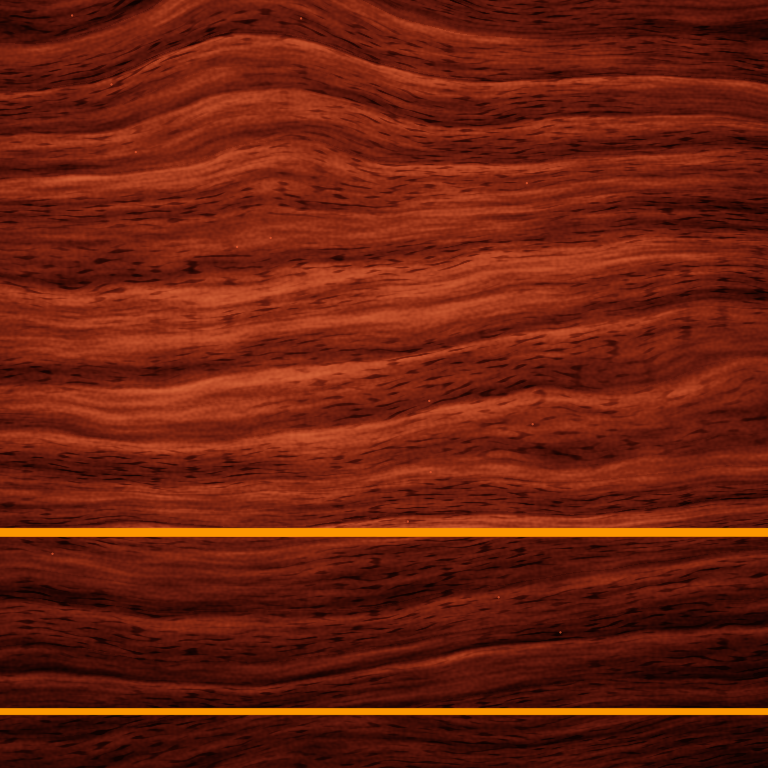
This texture is drawn by a three.js fragment shader. Its source:

```glsl
// Polished red-brown wood grain with a soft vignette, crossed by two orange bars.
varying vec2 vUv;

const vec3 UMBER    = vec3(0.14, 0.02, 0.01);
const vec3 MAHOGANY = vec3(0.26, 0.05, 0.02);
const vec3 RUSSET   = vec3(0.39, 0.10, 0.05);
const vec3 SIENNA   = vec3(0.53, 0.16, 0.07);
const vec3 COPPER   = vec3(0.70, 0.27, 0.14);
const vec3 ORANGE   = vec3(0.99, 0.59, 0.0);

// Lower and upper edge of each bar
const vec2 LOW_BAR  = vec2(0.069, 0.078);
const vec2 HIGH_BAR = vec2(0.301, 0.3125);

float hash(vec2 p) {
  return fract(sin(dot(p, vec2(127.1, 311.7))) * 43758.55);
}

vec2 gradientAt(vec2 cell) {
  float angle = 6.28318 * hash(cell);
  return vec2(cos(angle), sin(angle));
}

// Gradient noise, about -0.7 to 0.7
float noise(vec2 p) {
  vec2 i = floor(p);
  vec2 f = p - i;
  vec2 u = f * f * f * (f * (f * 6.0 - 15.0) + 10.0);
  vec2 e = vec2(1.0, 0.0);
  float a = dot(gradientAt(i), f);
  float b = dot(gradientAt(i + e.xy), f - e.xy);
  float c = dot(gradientAt(i + e.yx), f - e.yx);
  float d = dot(gradientAt(i + e.xx), f - e.xx);
  return mix(mix(a, b, u.x), mix(c, d, u.x), u.y);
}

float bell(float x, float center, float width) {
  float d = (x - center) / width;
  return exp(-d * d);
}

// Height across the fibres: constant along each grain line
float grainHeight(vec2 p, float plank) {
  float arch = 0.11 * bell(p.x, 0.34, 0.2) * smoothstep(0.6, 1.0, p.y);
  float lift = 0.10 * smoothstep(0.4, 1.1, p.x) * bell(p.y, 0.62, 0.2);
  float tilt = 0.09 * p.x * (1.0 - smoothstep(0.25, 0.4, p.y));
  vec2 q = p + vec2(plank * 5.3, plank * 2.7);
  float warp = 0.06 * noise(q * vec2(2.2, 2.6))
             + 0.018 * noise(q * vec2(5.0, 8.0) + 17.0)
             + 0.005 * noise(q * vec2(13.0, 17.0) + 41.0);
  return p.y - arch - lift - tilt + warp + plank * 3.7;
}

// Growth rings: fade up slowly, then drop to dark at a crisp edge
float rings(float height, float density, float edge) {
  float r = height * density + 1.1 * noise(vec2(density, height * density * 0.43));
  float f = fract(r);
  float strength = mix(0.35, 1.3, hash(vec2(floor(r), density)));
  return strength * (f * (1.0 - smoothstep(1.0 - edge, 1.0, f)) - 0.43);
}

// Long streaks, short dark pores and dusty speckle
float fibres(vec2 p, float height) {
  float broad = noise(vec2(p.x * 2.5, height * 26.0));
  float streak = noise(vec2(p.x * 6.0, height * 75.0));
  float thread = noise(vec2(p.x * 16.0, height * 160.0));
  float dash = noise(vec2(p.x * 42.0, height * 250.0));
  float pores = smoothstep(0.08, 0.45, dash) * smoothstep(-0.4, 0.35, -broad);
  float dust = noise(p * vec2(170.0, 230.0));
  return 1.1 * broad + 1.1 * streak + 0.95 * thread
       - 1.5 * pores + 0.2 - 0.3 * dash + 0.5 * dust;
}

// Base brightness in palette steps: glow above, darker planks below
float lighting(vec2 p, float plank) {
  vec2 d = p - vec2(0.45, 0.6);
  float glow = 2.95 - dot(d * d, vec2(4.0, 5.0));
  float panel = mix(0.75, 1.9, (p.y - LOW_BAR.y) / (HIGH_BAR.x - LOW_BAR.y));
  float shade = plank < 1.5 ? panel : 0.85;
  return plank < 0.5 ? glow : shade - 2.0 * d.x * d.x;
}

vec3 woodColor(float tone) {
  vec3 c = UMBER * mix(0.45, 1.0, clamp(tone + 1.0, 0.0, 1.0));
  c = mix(c, MAHOGANY, clamp(tone, 0.0, 1.0));
  c = mix(c, RUSSET, clamp(tone - 1.0, 0.0, 1.0));
  c = mix(c, SIENNA, clamp(tone - 2.0, 0.0, 1.0));
  c = mix(c, COPPER, clamp(tone - 3.0, 0.0, 1.0));
  return c + vec3(0.10, 0.09, 0.06) * clamp(tone - 4.0, 0.0, 1.0);
}

// Rare pale flecks, one candidate per cell
float flecks(vec2 p, float cells) {
  vec2 id = floor(p * cells);
  vec2 spot = 0.2 + 0.6 * vec2(hash(id + 3.1), hash(id + 7.7));
  float dist = length(fract(p * cells) - spot) / cells;
  return step(0.965, hash(id)) * (1.0 - smoothstep(0.0007, 0.0022, dist));
}

float bar(float y, vec2 edges) {
  float soft = 0.001;
  return smoothstep(edges.x - soft, edges.x + soft, y)
       * (1.0 - smoothstep(edges.y - soft, edges.y + soft, y));
}

void main() {
  float plank = step(vUv.y, HIGH_BAR.x) + step(vUv.y, LOW_BAR.x);
  float height = grainHeight(vUv, plank);

  float tone = lighting(vUv, plank) + fibres(vUv, height);
  tone += 1.7 * rings(height, 11.0, 0.09) + 0.9 * rings(height, 27.0, 0.2);

  vec3 color = woodColor(tone);
  color = mix(color, COPPER * 1.3, 0.7 * flecks(vUv, 24.0));
  color = mix(color, ORANGE, max(bar(vUv.y, LOW_BAR), bar(vUv.y, HIGH_BAR)));
  gl_FragColor = vec4(color, 1.0);
}
```
